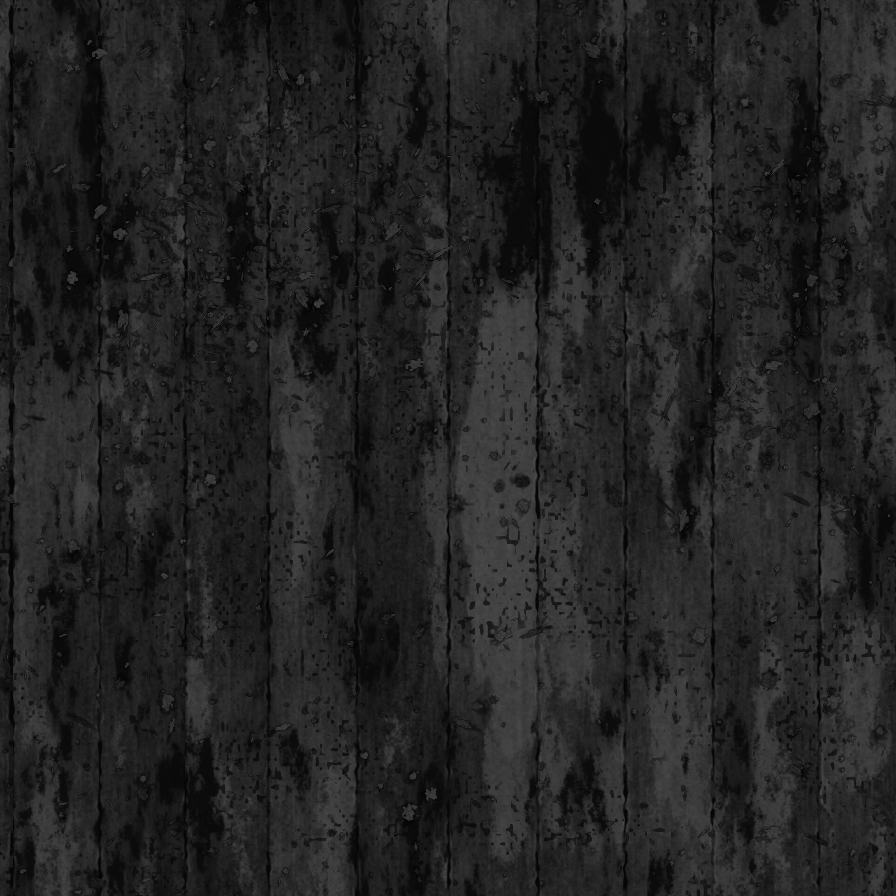
Write a Shadertoy shader that draws this texture.

```glsl
const float PLANK_WIDTH = 0.0977;
const float FIRST_SEAM = 0.014;
const float BASE_TONE = 0.15;
const float WORN_TONE = 0.25;
const float MOLD_TONE = 0.035;

float hash(vec2 p) {
    vec3 q = fract(p.xyx * 0.1031);
    q += dot(q, q.yzx + 33.33);
    return fract((q.x + q.y) * q.z);
}

float noise(vec2 p) {
    vec2 i = floor(p), f = fract(p);
    f = f * f * (3.0 - 2.0 * f);
    float low = mix(hash(i), hash(i + vec2(1, 0)), f.x);
    float high = mix(hash(i + vec2(0, 1)), hash(i + vec2(1, 1)), f.x);
    return mix(low, high, f.y);
}

float fbm(vec2 p) {
    float sum = 0.0, amplitude = 0.516;
    for (int i = 0; i < 5; i++) {
        sum += amplitude * noise(p);
        p = mat2(1.9, 0.2, -0.2, 2.1) * p + 19.7;
        amplitude *= 0.5;
    }
    return sum;
}

float spot(vec2 p, vec2 centre, vec2 radius) {
    vec2 q = (p - centre) / radius;
    return exp(-dot(q, q));
}

// Slightly uneven boards, the ninth one wider
float seamX(float i) {
    float drift = 0.008 * exp(-0.6 * (i - 3.4) * (i - 3.4));
    return FIRST_SEAM + PLANK_WIDTH * i + 0.021 * step(8.5, i) - drift;
}

float plankIndex(float x) {
    float id = 0.0;
    for (int i = 1; i < 10; i++) id += step(seamX(float(i)), x);
    return id;
}

float moldBias(vec2 p) {
    return spot(p, vec2(0.23, 0.84), vec2(0.045, 0.22))
         + spot(p, vec2(0.24, 0.44), vec2(0.06, 0.08))
         + 1.3 * spot(p, vec2(0.665, 0.84), vec2(0.04, 0.08))
         + spot(p, vec2(0.575, 0.83), vec2(0.025, 0.07))
         + spot(p, vec2(0.755, 0.84), vec2(0.03, 0.06))
         + 1.2 * spot(p, vec2(0.275, 0.17), vec2(0.035, 0.06))
         + 0.6 * spot(p, vec2(0.44, 0.73), vec2(0.06, 0.14))
         + 0.6 * spot(p, vec2(0.89, 0.75), vec2(0.05, 0.16))
         + 0.6 * spot(p, vec2(0.08, 0.24), vec2(0.04, 0.08))
         + 0.6 * spot(p, vec2(0.65, 0.19), vec2(0.06, 0.06));
}

float wornBias(vec2 p) {
    return spot(p, vec2(0.77, 0.14), vec2(0.10, 0.10))
         + spot(p, vec2(0.42, 0.27), vec2(0.025, 0.14))
         + spot(p, vec2(0.04, 0.84), vec2(0.025, 0.09))
         + spot(p, vec2(0.235, 0.56), vec2(0.025, 0.07))
         + 0.8 * spot(p, vec2(0.55, 0.14), vec2(0.05, 0.08))
         + 0.8 * spot(p, vec2(0.98, 0.55), vec2(0.05, 0.45));
}

float litterDensity(vec2 p) {
    return 0.07 + 0.5 * spot(p, vec2(0.22, 0.72), vec2(0.10, 0.16))
         + 0.4 * spot(p, vec2(0.44, 0.79), vec2(0.08, 0.12))
         + 0.5 * spot(p, vec2(0.88, 0.68), vec2(0.08, 0.20));
}

// Scattered chips and twigs: coverage, tone, shadow
vec3 flakes(vec2 p, float cells, float pixel) {
    vec3 result = vec3(0.0);
    vec2 home = floor(p * cells);
    float blur = pixel * cells;
    for (int y = -1; y <= 1; y++)
    for (int x = -1; x <= 1; x++) {
        vec2 cell = home + vec2(x, y);
        if (hash(cell + cells) > litterDensity((cell + 0.5) / cells)) continue;
        float a = hash(cell + 11.3), b = hash(cell + 47.9), c = hash(cell + 83.1);
        vec2 q = p * cells - cell - 0.2 - 0.6 * vec2(a, b);
        float turn = 6.2832 * c;
        q = mat2(cos(turn), sin(turn), -sin(turn), cos(turn)) * q;
        q *= vec2(mix(1.0, 0.6, a), mix(1.0, 4.0, a * a * a));
        float radius = (0.12 + 0.22 * b) * (0.5 + noise(q * 8.0 + 50.0 * c));
        float d = length(q) - radius;
        float cover = smoothstep(blur, -blur, d);
        float mottle = 0.10 * (noise(q * 14.0 + 90.0 * a) - 0.5);
        result.y = mix(result.y, 0.07 + 0.18 * c + mottle, cover);
        result.x = max(result.x, cover);
        result.z = max(result.z, smoothstep(0.22, 0.0, d + 0.25 * q.x));
    }
    return result;
}

float addFlakes(float tone, vec3 flake) {
    return mix(tone * (1.0 - 0.45 * flake.z), flake.y, 0.85 * flake.x);
}

void mainImage(out vec4 fragColor, in vec2 fragCoord) {
    vec2 p = fragCoord / iResolution.xy;
    float pixel = 1.0 / iResolution.y;
    p.x += step(p.x, FIRST_SEAM);
    float id = plankIndex(p.x);
    vec2 shift = id * vec2(37.3, 11.7);

    // Wood grain and grime
    float grit = 0.5 * (noise(p * 260.0) + noise(p * 510.0 + 9.0)) - 0.5;
    float grain = noise(p * vec2(170.0, 7.0) + shift) - 0.5;
    float fine = noise(p * vec2(400.0, 45.0) + shift) - 0.5;
    float rough = fbm(p * vec2(110.0, 45.0) + shift) - 0.5;
    float tone = BASE_TONE + 0.17 * (fbm(p * vec2(9.0, 4.0) + shift) - 0.5);
    tone += 0.03 * grain + 0.035 * fine + 0.075 * grit + 0.07 * rough;
    tone += 0.02 * (hash(vec2(id, 5.0)) - 0.5);

    // Pale worn areas, with one tall bare wedge on the sixth board
    float ragged = fbm(p * vec2(24.0, 7.0) + shift + 7.0) + 0.3 * rough;
    float worn = 0.8 * smoothstep(0.58, 0.72, ragged + 0.17 * wornBias(p) + 0.1 * grit);
    vec2 w = (p - vec2(0.602, 0.40)) / vec2(0.092, 0.255);
    float wedge = smoothstep(-0.05, 0.06, 1.0 - length(w) + 0.6 * (ragged - 0.5));
    worn = max(worn, wedge * step(abs(id - 5.0), 0.5));
    tone = mix(tone, WORN_TONE + 0.055 * grit + 0.03 * grain + 0.05 * rough, worn);

    // Small clustered pits
    float cluster = smoothstep(0.42, 0.65, fbm(p * 13.0 + 61.0));
    float pits = smoothstep(0.70, 0.84, noise(p * vec2(240.0, 190.0) + 5.0));
    tone *= 1.0 - 0.6 * pits * cluster;

    // Black mold running along the grain
    float stain = fbm(p * vec2(30.0, 8.0) + 31.0) + 0.6 * rough + 0.2 * grit + 0.08 * grain;
    float mold = smoothstep(0.55, 0.81, stain + 0.24 * moldBias(p) - 0.15 * wedge);
    tone = mix(tone, MOLD_TONE, 0.95 * mold);

    // Broken dark seams with chipped pale edges
    float wobble = 0.003 * (noise(vec2(id * 9.0, p.y * 130.0)) - 0.5);
    float gap = min(p.x - seamX(id), seamX(id + 1.0) - p.x) + wobble;
    float wear = fbm(vec2(plankIndex(p.x + 0.04) * 5.0 + 3.0, p.y * 50.0));
    float chip = smoothstep(0.0015, 0.003, gap) * smoothstep(0.006, 0.003, gap);
    tone += 0.06 * chip * smoothstep(0.5, 0.7, noise(vec2(id * 7.0, p.y * 65.0)));
    tone *= 1.0 - 0.15 * smoothstep(0.008, 0.0, gap);
    float line = smoothstep(0.0012 + pixel, 0.0004, gap);
    tone = mix(tone, 0.025, line * mix(0.25, 1.0, smoothstep(0.36, 0.58, wear)));

    // Litter in two sizes
    tone = addFlakes(tone, flakes(p, 95.0, pixel));
    tone = addFlakes(tone, flakes(p, 40.0, pixel));
    fragColor = vec4(vec3(clamp(tone, 0.015, 0.32)), 1.0);
}
```
